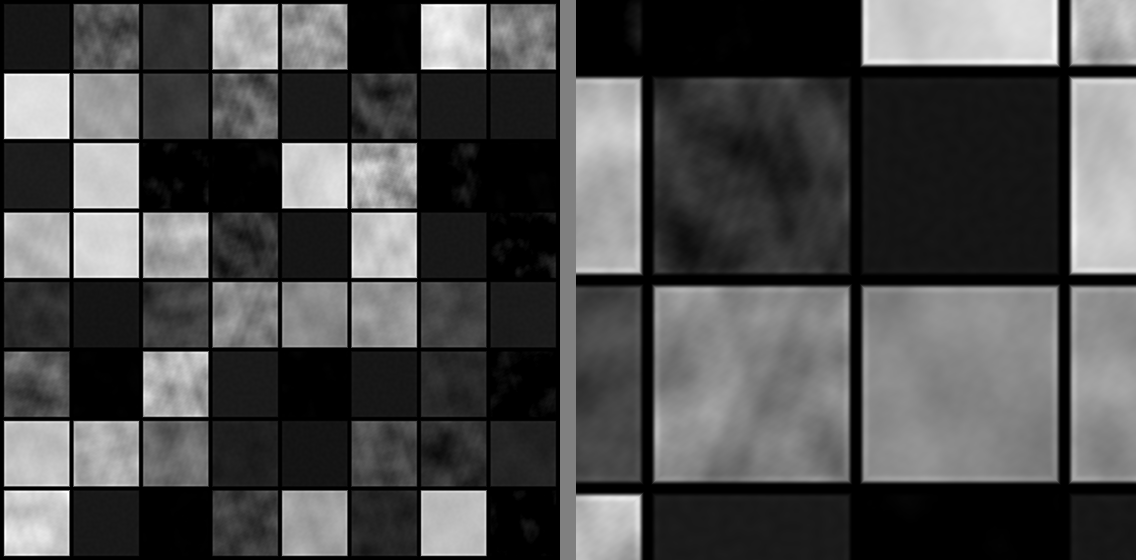
Left, the full canvas; right, a detail of the centre.
Write a Shadertoy shader that draws this pattern.

```glsl
// An 8 by 8 contact sheet of square grey tiles on black. A shuffled rank
// gives each tile its base grey; fractal gradient noise adds clouds of
// varying strength, and a thin brighter rim outlines every tile.

const float TILES = 8.0;
const float GAP = 2.0 / 274.0;              // black line width, canvas units
const float PITCH = (1.0 - GAP) / TILES;    // distance between tile centres
const float SIDE = PITCH - GAP;

uint hashCell(uvec2 c) {
    uint h = c.x * 1597u ^ c.y * 51749u;
    h = (h ^ (h >> 15)) * 40503u + 7919u;
    h = (h ^ (h >> 13)) * 60493u;
    return h ^ (h >> 16);
}

float hash01(vec2 cell) {
    return float(hashCell(uvec2(cell)) & 65535u) / 65535.0;
}

vec2 gradientAt(vec2 cell) {
    float angle = 6.28319 * hash01(cell);
    return vec2(cos(angle), sin(angle));
}

float gradientNoise(vec2 p) {
    vec2 i = floor(p), f = p - i;
    vec2 u = f * f * f * (f * (f * 6.0 - 15.0) + 10.0);
    vec2 e = vec2(1.0, 0.0);
    float a = dot(gradientAt(i), f);
    float b = dot(gradientAt(i + e.xy), f - e.xy);
    float c = dot(gradientAt(i + e.yx), f - e.yx);
    float d = dot(gradientAt(i + e.xx), f - e.xx);
    return mix(mix(a, b, u.x), mix(c, d, u.x), u.y);
}

float cloudNoise(vec2 p) {
    float sum = 0.0, amplitude = 1.0;
    for (int octave = 0; octave < 5; octave++) {
        sum += amplitude * gradientNoise(p);
        p = mat2(1.6, 1.2, -1.2, 1.6) * p + vec2(60.0, 7.3);
        amplitude *= 0.52;
    }
    return sum;
}

// Bijective shuffle of the 64 tiles, so every grey keeps its share
float tileRank(vec2 tile) {
    uint k = uint(tile.x + TILES * tile.y);
    for (int turn = 0; turn < 3; turn++) {
        k = (k * 45u + 19u) & 63u;
        k ^= k >> 3;
    }
    return (float(k) + 0.5) / 64.0;
}

float ramp(float start, float end, float x) {
    return clamp((x - start) / (end - start), 0.0, 1.0);
}

// Grey curve: black, near black, dark, a few mid greys, then light
float baseGrey(float rank) {
    return 0.075 * step(0.17, rank)
         + 0.03 * ramp(0.17, 0.36, rank)
         + 0.13 * ramp(0.36, 0.56, rank)
         + 0.14 * ramp(0.56, 0.64, rank)
         + 0.20 * ramp(0.64, 0.71, rank)
         + 0.30 * ramp(0.71, 1.00, rank);
}

float tileGrey(vec2 tile, vec2 local) {
    float rank = tileRank(tile);
    float wear = hash01(tile + 211.0);
    float isBlack = 1.0 - step(0.17, rank);

    // Offsets keep each tile's noise separate
    vec2 p = tile * 37.0 + 200.0 + local * mix(1.6, 2.6, hash01(tile + 97.0));
    float cloud = cloudNoise(p);
    float grain = gradientNoise(tile * 41.0 + 300.0 + local * 15.0);

    float strength = mix(0.05, 0.34, wear) * smoothstep(0.33, 0.55, rank);
    strength *= 1.0 - 0.45 * smoothstep(0.82, 0.92, rank);
    float wisps = isBlack * 0.3 * wear * max(cloud - 0.08, 0.0);
    float grey = baseGrey(rank) + strength * cloud + wisps;
    return max(grey + 0.014 * grain * (1.0 - isBlack), 0.0);
}

void mainImage(out vec4 fragColor, in vec2 fragCoord) {
    vec2 uv = fragCoord / iResolution.xy;
    vec2 grid = (uv - 0.5 * GAP) / PITCH;
    vec2 tile = clamp(floor(grid), 0.0, TILES - 1.0);
    vec2 offset = (grid - tile - 0.5) * PITCH;

    // Distance inward from the tile border
    float inset = 0.5 * SIDE - max(abs(offset.x), abs(offset.y));
    float soft = max(0.0017, 0.75 / iResolution.y);
    float cover = smoothstep(-soft, soft, inset);
    float rimOffset = (inset - 0.0022) / 0.0018;
    float rim = 1.0 + 0.13 * exp(-rimOffset * rimOffset);

    float grey = tileGrey(tile, offset / SIDE + 0.5) * rim * cover;
    fragColor = vec4(vec3(min(grey, 1.0)), 1.0);
}
```
